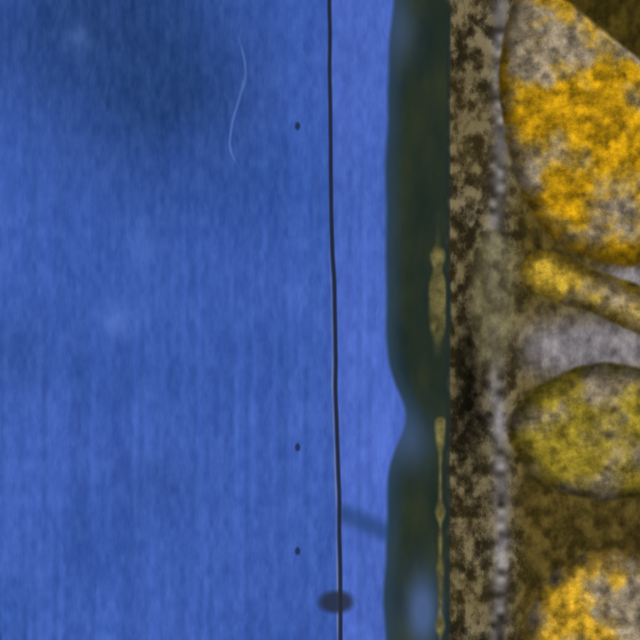
Write a three.js fragment shader that draws this texture.

```glsl
// Blue painted board with a crack, a dark shadow strip and a worn gilded carving.
varying vec2 vUv;

float hash(vec2 p) {
  vec3 q = fract(vec3(p.xyx) * 0.1031);
  q += dot(q, q.yzx + 33.33);
  return fract((q.x + q.y) * q.z);
}

float noise(vec2 p) {
  vec2 i = floor(p), f = fract(p);
  f = f * f * (3.0 - 2.0 * f);
  return mix(mix(hash(i), hash(i + vec2(1, 0)), f.x),
             mix(hash(i + vec2(0, 1)), hash(i + vec2(1, 1)), f.x), f.y);
}

float fbm(vec2 p) {
  float sum = 0.0, amp = 0.52;
  for (int i = 0; i < 5; i++) {
    sum += amp * noise(p);
    p = mat2(1.6, 1.2, -1.2, 1.6) * p + 7.3;
    amp *= 0.5;
  }
  return sum;
}

float ellipse(vec2 p, vec2 center, vec2 radius) {
  return (length((p - center) / radius) - 1.0) * min(radius.x, radius.y);
}

float segment(vec2 p, vec2 a, vec2 b) {
  vec2 d = b - a;
  return length(p - a - d * clamp(dot(p - a, d) / dot(d, d), 0.0, 1.0));
}

float blob(vec2 p, vec2 center, vec2 radius) {
  vec2 q = (p - center) / radius;
  return exp(-dot(q, q));
}

float inside(float d, float soft) {
  return 1.0 - smoothstep(-soft, soft, d);
}

vec3 board(vec2 p) {
  float cloud = fbm(p * 7.0);
  float grain = noise(vec2(p.x * 120.0 + cloud, p.y * 3.0)) - 0.5;
  float fine = fbm(p * vec2(130.0, 55.0)) - 0.5;
  vec3 c = mix(vec3(0.20, 0.33, 0.63), vec3(0.27, 0.39, 0.73), cloud);
  // stained upper left and soft bruises
  float stain = blob(p, vec2(0.25, 0.87), vec2(0.15, 0.17)) + 0.7 * blob(p, vec2(0.08, 1.0), vec2(0.2, 0.16))
    + 0.35 * blob(p, vec2(0.03, 0.45), vec2(0.07)) + 0.3 * blob(p, vec2(0.25, 0.24), vec2(0.06));
  c = mix(c, vec3(0.13, 0.24, 0.44), clamp(stain * (0.35 + 0.8 * cloud), 0.0, 0.85));
  c += grain * vec3(0.04, 0.05, 0.08) * (1.0 - 0.6 * p.y * p.y) + fine * vec3(0.08, 0.09, 0.10);
  float pale = blob(p, vec2(0.125, 0.94), vec2(0.022)) + blob(p, vec2(0.183, 0.495), vec2(0.025))
    + 0.5 * blob(p, vec2(0.22, 0.62), vec2(0.03));
  c += vec3(0.08) * pale;
  // pale vertical scratch
  float scratch = abs(p.x - 0.372 - 0.012 * sin(p.y * 30.0) - 0.01 * (noise(p * 30.0) - 0.5));
  c += 0.10 * inside(scratch - 0.002, 0.002) * smoothstep(0.73, 0.77, p.y) * inside(p.y - 0.93, 0.03);
  // crack with a lit lip
  float crackX = 0.531 - 0.017 * smoothstep(0.0, 1.0, p.y) + 0.003 * (noise(vec2(p.y * 18.0, 2.0)) - 0.5);
  float side = p.x - crackX;
  c += vec3(0.05, 0.04, 0.06) * smoothstep(0.0, 0.005, side);
  c = mix(c, vec3(0.16, 0.27, 0.48), 0.7 * inside(segment(p, vec2(0.54, 0.195), vec2(0.60, 0.17)) - 0.014, 0.012));
  float lip = inside(abs(side + 0.005) - 0.0015, 0.0025) * inside(p.y - 0.58, 0.1);
  c = mix(c, vec3(0.50, 0.51, 0.62), lip * (0.3 + 0.5 * noise(vec2(p.y * 35.0, 8.0))));
  c = mix(c, vec3(0.13, 0.14, 0.19), 0.92 * inside(abs(side) - 0.0028, 0.0022));
  // knot and three small pits
  float knot = ellipse(p + 0.008 * (cloud - 0.5), vec2(0.526, 0.06), vec2(0.026, 0.017));
  c = mix(c, vec3(0.15, 0.17, 0.22), 0.8 * inside(knot, 0.006));
  for (int i = 0; i < 3; i++) {
    float pit = ellipse(p, vec2(0.465, 0.139 + 0.162 * float(i) + (i == 2 ? 0.34 : 0.0)), vec2(0.004, 0.006));
    c = mix(c, vec3(0.12, 0.16, 0.28), 0.8 * inside(pit, 0.002));
  }
  return c;
}

vec3 shadowStrip(vec2 p, vec3 c) {
  float edge = 0.601 + 0.030 * blob(p, vec2(p.x, 0.355), vec2(1.0, 0.065))
    + 0.012 * smoothstep(0.75, 1.0, p.y) + 0.008 * (noise(vec2(p.y * 15.0, 4.0)) - 0.5);
  float n = fbm(p * vec2(35.0, 15.0));
  vec3 dark = mix(vec3(0.10, 0.15, 0.15), vec3(0.20, 0.23, 0.15), n);
  dark = mix(dark, vec3(0.18, 0.27, 0.38), 0.75 * inside(p.x - edge - 0.018, 0.018));
  float reflected = blob(p, vec2(0.66, 0.045), vec2(0.027, 0.06)) + 0.55 * blob(p, vec2(0.645, 0.31), vec2(0.03, 0.045))
    + 0.4 * blob(p, vec2(0.63, 0.95), vec2(0.025, 0.05));
  dark = mix(dark, vec3(0.30, 0.39, 0.57), clamp(reflected, 0.0, 0.9));
  return mix(c, dark, smoothstep(edge - 0.004, edge + 0.006, p.x));
}

vec3 gildedLobe(vec2 p, float d, vec3 base, float worn, vec3 c) {
  float patches = fbm(p * 17.0 + 3.0), grit = fbm(p * 75.0);
  vec3 gold = mix(base, vec3(0.50, 0.45, 0.37), smoothstep(0.40, 0.72, patches + worn));
  gold *= 0.45 + 1.05 * grit;
  gold *= mix(0.5, 1.08, smoothstep(0.0, 0.035, -d));
  return mix(c, gold, inside(d, 0.004));
}

vec3 carving(vec2 p) {
  float rough = fbm(p * vec2(75.0, 60.0)), wide = fbm(p * 15.0);
  vec3 c = mix(vec3(0.10, 0.09, 0.07), vec3(0.52, 0.48, 0.38), smoothstep(0.25, 0.78, rough));
  c = mix(c, vec3(0.36, 0.29, 0.12), 0.5 * wide);
  // dark channel and grey beaded ridge
  c *= 1.0 - 0.6 * blob(p, vec2(0.735, 0.40), vec2(0.022, 0.13));
  float ridge = blob(p, vec2(0.778 + 0.006 * sin(p.y * 9.0), p.y), vec2(0.014, 1.0));
  c = mix(c, vec3(0.50, 0.49, 0.52) * (0.3 + 1.2 * noise(p * vec2(60.0, 85.0))), 0.7 * ridge);
  float olive = ellipse(p, vec2(0.772, 0.535), vec2(0.036, 0.105)) + 0.02 * (wide - 0.5);
  c = mix(c, vec3(0.44, 0.41, 0.29) * (0.55 + 0.8 * rough), 0.8 * inside(olive, 0.012));
  // hollows between the lobes
  float right = smoothstep(0.79, 0.83, p.x);
  c = mix(c, vec3(0.29, 0.24, 0.09) * (0.45 + rough), 0.85 * right);
  float grey = blob(p, vec2(0.92, 0.455), vec2(0.13, 0.050)) + blob(p, vec2(0.99, 0.555), vec2(0.06, 0.035));
  c = mix(c, vec3(0.50, 0.48, 0.50) * (0.6 + 0.75 * rough), clamp(grey * 1.3, 0.0, 0.95) * right);
  // four lobes, top to bottom
  float wobble = 0.012 * (wide - 0.5);
  float top = ellipse(p, vec2(0.97, 0.86), vec2(0.19, 0.275)) + wobble;
  c = gildedLobe(p, top, vec3(0.65, 0.49, 0.06), 0.22 * smoothstep(0.80, 0.98, p.y) - 0.07, c);
  float corner = 0.995 - 0.75 * (p.x - 0.885) - p.y + wobble;
  c = mix(c, vec3(0.24, 0.20, 0.07) * (0.5 + rough), inside(corner, 0.006));
  float band = segment(p, vec2(0.85, 0.575), vec2(1.03, 0.505)) - 0.034 + wobble;
  c = gildedLobe(p, band, vec3(0.68, 0.56, 0.18), -0.05, c);
  float middle = ellipse(p, vec2(0.95, 0.325), vec2(0.152, 0.107)) + wobble;
  c = gildedLobe(p, middle, vec3(0.48, 0.42, 0.13), 0.0, c);
  float bottom = ellipse(p, vec2(0.97, 0.0), vec2(0.15, 0.147)) + wobble;
  return gildedLobe(p, bottom, vec3(0.68, 0.53, 0.14), 0.08, c);
}

void main() {
  vec2 p = vUv;
  vec3 c = shadowStrip(p, board(p));
  float ragged = noise(vec2(p.y * 45.0, 1.0)) - 0.5;
  c = mix(c, carving(p), smoothstep(0.697, 0.706, p.x + 0.006 * ragged));
  // gilt flakes along the frame edge
  float flake = ellipse(p, vec2(0.684, 0.555), vec2(0.011, 0.085)) + 0.008 * ragged;
  flake = min(flake, segment(p, vec2(0.688, 0.0), vec2(0.688, 0.34)) - 0.005 + 0.008 * ragged);
  c = mix(c, vec3(0.44, 0.40, 0.23) * (0.5 + fbm(p * 70.0)), 0.8 * inside(flake, 0.004));
  c = mix(c, vec3(0.13, 0.17, 0.18), 0.65 * inside(abs(p.x - 0.700) - 0.003, 0.002));
  gl_FragColor = vec4(c, 1.0);
}
```
